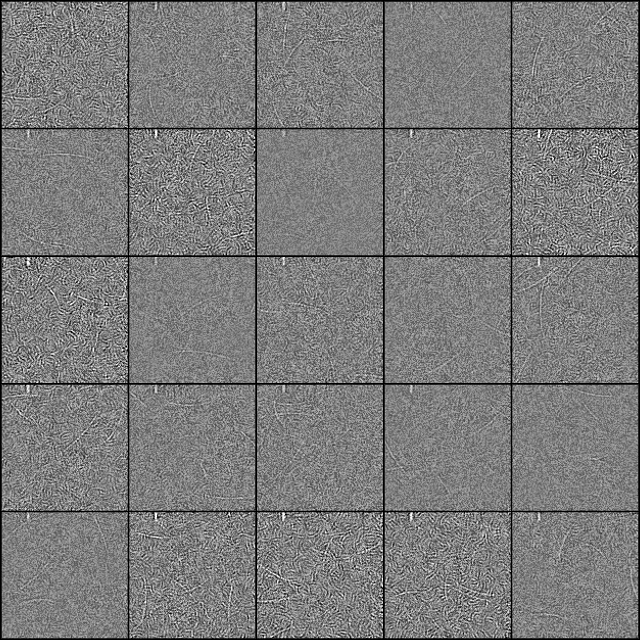
This pattern is drawn by a Shadertoy shader. Its source:

```glsl
// Five by five grid of grey, grainy relief tiles with fine ripples, scratches and black dividers.

// Contrast of each tile, row by row from the top
const float CONTRAST[25] = float[25](
    .90, .60, .68, .40, .72,
    .60, .95, .35, .70, 1.0,
    .95, .42, .68, .50, .65,
    .80, .62, .62, .48, .45,
    .52, .88, 1.0, .95, .60);

vec2 hash2(vec2 p) {
    vec3 q = fract(p.xyx * vec3(.1031, .1030, .0973));
    q += dot(q, q.yzx + 33.33);
    return fract((q.xx + q.yz) * q.zy);
}

float valueNoise(vec2 p) {
    vec2 cell = floor(p), f = fract(p);
    f = f * f * (3. - 2. * f);
    float low = mix(hash2(cell).x, hash2(cell + vec2(1, 0)).x, f.x);
    float high = mix(hash2(cell + vec2(0, 1)).x, hash2(cell + 1.).x, f.x);
    return mix(low, high, f.y);
}

// Sum of small, randomly turned and bent wave packets
float ripples(vec2 p) {
    vec2 cell = floor(p);
    float sum = 0.;
    for (int y = -1; y <= 1; y++)
    for (int x = -1; x <= 1; x++) {
        vec2 corner = cell + vec2(x, y);
        vec2 d = p - corner - hash2(corner);
        vec2 rnd = hash2(corner + 57.3);
        float angle = 6.2832 * rnd.x;
        vec2 bendCentre = vec2(cos(angle), sin(angle)) * (.6 + 2. * rnd.y);
        sum += exp(-4. * dot(d, d)) * cos(14. * length(d - bendCentre) + 40. * rnd.y);
    }
    return sum;
}

// Long curved scratches, each a bright core between dark flanks
float scratches(vec2 q, vec2 seed) {
    float sum = 0.;
    for (int i = 0; i < 5; i++) {
        vec2 start = hash2(seed + float(i) * 7.1);
        vec2 rnd = hash2(seed + float(i) * 3.7 + 91.);
        float angle = 6.2832 * rnd.x, radius = .2 + .9 * rnd.y;
        vec2 centre = start - radius * vec2(cos(angle), sin(angle));
        float across = (length(q - centre) - radius) / .012;
        float along = length(q - start) / (.1 + .15 * rnd.y);
        sum += exp(-.5 * across * across - along * along * along) * cos(2.6 * across);
    }
    return sum;
}

void mainImage(out vec4 fragColor, in vec2 fragCoord) {
    float pixel = 1. / iResolution.y;
    vec2 uv = fragCoord / iResolution.xy;

    // Tile layout
    const float period = .19948;
    vec2 pos = (uv - .0013) / period;
    vec2 id = clamp(floor(pos), 0., 4.);
    vec2 q = pos - id;
    vec2 seed = id * 17. + 11.;
    float contrast = CONTRAST[int(id.x) + 5 * int(4. - id.y)];

    // Grain and ripples, uneven within a tile and stronger at its rim
    float patches = .8 + .4 * valueNoise(q * 5. + seed * 9.);
    float rim = 1. + .6 * exp(-45. * (1. - q.x)) + .4 * exp(-45. * min(q.y, 1. - q.y));
    float grain = valueNoise(q * 125. + seed * 101.) - .5;
    float wave = ripples(q * 18. + seed * 31.);
    float grey = .5 + rim * patches * ((.15 + .36 * contrast) * grain
                                      + .23 * contrast * contrast * wave);
    grey += .25 * contrast * scratches(q, seed);

    // Bright notch hanging from the top edge
    float notchX = abs(q.x - .215);
    float notchTop = smoothstep(.92, .94, q.y) * step(.3, hash2(seed).y);
    grey += notchTop * contrast * (.5 * smoothstep(.012, .004, notchX)
                                  - .25 * smoothstep(.012, .0, abs(notchX - .02)));

    // Dividers
    vec2 toEdge = abs(fract(pos + .5) - .5) * period;
    float tile = smoothstep(-.5 * pixel, .5 * pixel, min(toEdge.x, toEdge.y) - .0013);
    fragColor = vec4(vec3(clamp(grey, .02, .98) * tile), 1.);
}
```
